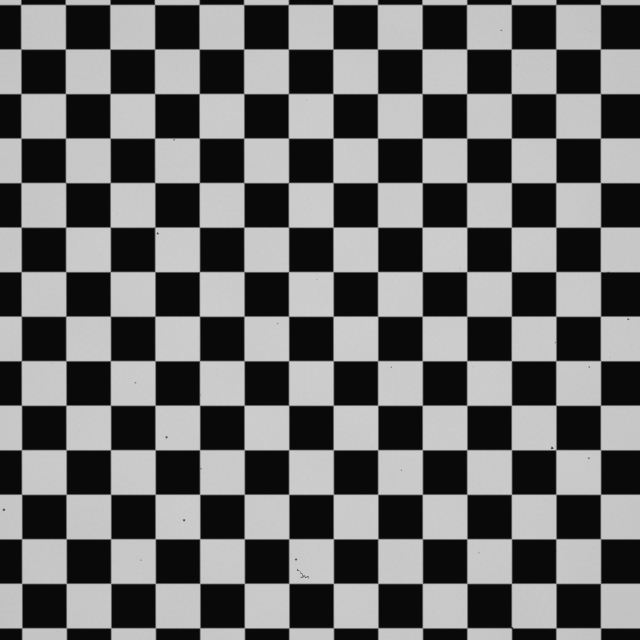
Write a WebGL 1 fragment shader that draws this pattern.

```glsl
precision highp float;
// Soft-edged black and pale grey checkerboard with uneven light, faint grain and dust.

uniform vec2 u_resolution;

// Board layout, in canvas units
const vec2 CELL = vec2(0.06961, 0.06957);
const vec2 ORIGIN = vec2(0.0340, 0.0182);
const float SKEW = 0.0018;         // sideways lean, fading to the right
const float EDGE_BLUR = 0.0019;    // half width of the soft edge
const float DARK_INSET = 0.0003;   // dark squares are slightly small

// Tones
const float DARK = 0.036;
const float LIGHT = 0.800;
const float FALLOFF = 0.075;       // dimming towards the canvas border
const float GRAIN = 0.010;
const float GRAIN_SCALE = 190.0;
const float MOTTLE = 0.012;
const float MOTTLE_SCALE = 9.0;

// Dust
const float DUST_GRID = 17.0;
const float DUST_SHARE = 0.22;     // share of grid cells holding a speck
const float DUST_RADIUS = 0.0019;
const vec2 FIBRE_POS = vec2(0.4725, 0.1015);
const float FIBRE_LENGTH = 0.0085;
const float FIBRE_WIDTH = 0.0011;

float hash(vec2 p) {
  return fract(sin(dot(p, vec2(127.1, 311.7))) * 43758.545);
}

vec2 gradientAt(vec2 p) {
  float angle = 6.28318 * hash(p);
  return vec2(cos(angle), sin(angle));
}

float gradientNoise(vec2 p) {
  vec2 i = floor(p);
  vec2 f = p - i;
  vec2 w = f * f * f * (f * (f * 6.0 - 15.0) + 10.0);
  vec2 e = vec2(1.0, 0.0);
  float a = dot(gradientAt(i), f);
  float b = dot(gradientAt(i + e.xy), f - e.xy);
  float c = dot(gradientAt(i + e.yx), f - e.yx);
  float d = dot(gradientAt(i + e.xx), f - e.xx);
  return mix(mix(a, b, w.x), mix(c, d, w.x), w.y);
}

// Signed distance to the dark squares, negative inside them
float checkerDistance(vec2 uv) {
  uv.x += SKEW * (uv.y - 0.5) * (1.0 - uv.x);
  vec2 grid = (uv - ORIGIN) / CELL;
  vec2 index = floor(grid);
  vec2 fromCentre = abs(grid - index - 0.5);
  float toEdge = (0.5 - max(fromCentre.x, fromCentre.y)) * CELL.x;
  float side = mod(index.x + index.y, 2.0) * 2.0 - 1.0;
  return side * toEdge + DARK_INSET;
}

float segmentDistance(vec2 p, vec2 a, vec2 b) {
  vec2 ab = b - a;
  return length(p - a - ab * clamp(dot(p - a, ab) / dot(ab, ab), 0.0, 1.0));
}

// Small irregular specks, most of them faint
float dust(vec2 uv, float pixel) {
  vec2 grid = uv * DUST_GRID;
  vec2 index = floor(grid);
  vec2 centre = 0.1 + 0.8 * vec2(hash(index + 3.7), hash(index + 9.2));
  vec2 offset = (grid - index - centre) / DUST_GRID;
  float size = hash(index + 21.4);
  float radius = DUST_RADIUS * mix(0.3, 1.0, size * size * size);
  float d = length(offset) - radius + 0.0007 * gradientNoise(uv * 600.0);
  float present = step(hash(index + 5.1), DUST_SHARE);
  float strength = mix(0.12, 0.7, size * size * size);
  return present * strength * (1.0 - smoothstep(-pixel, pixel, d));
}

// A bent fibre with a short branch
float fibre(vec2 uv, float pixel) {
  vec2 p = (uv - FIBRE_POS) / FIBRE_LENGTH;
  p += 0.25 * gradientNoise(p * 2.5);
  float d = segmentDistance(p, vec2(-0.9, 1.0), vec2(0.1, -0.1));
  d = min(d, segmentDistance(p, vec2(0.1, -0.1), vec2(1.1, -0.5)));
  d = min(d, segmentDistance(p, vec2(-0.3, -0.5), vec2(0.3, -0.3)));
  d = d * FIBRE_LENGTH - FIBRE_WIDTH * 0.5;
  return 0.6 * (1.0 - smoothstep(-pixel, pixel, d));
}

void main() {
  float scale = min(u_resolution.x, u_resolution.y);
  vec2 uv = gl_FragCoord.xy / scale;
  float pixel = 0.75 / scale;

  // Light squares: border falloff, broad mottling and fine grain
  vec2 fromMiddle = uv - 0.5;
  float light = LIGHT - FALLOFF * dot(fromMiddle, fromMiddle);
  light += MOTTLE * gradientNoise(uv * MOTTLE_SCALE);
  light += GRAIN * gradientNoise(uv * GRAIN_SCALE);
  light *= 1.0 - max(dust(uv, pixel), fibre(uv, pixel));

  // Dark squares blend into the light ones across a blurred edge
  float blur = max(EDGE_BLUR, pixel);
  float paleness = smoothstep(-blur, blur, checkerDistance(uv));
  gl_FragColor = vec4(vec3(mix(DARK, light, paleness)), 1.0);
}
```
